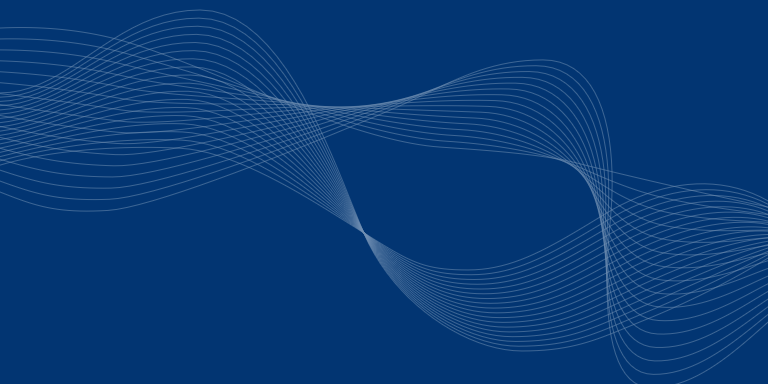
Give the GLSL for this background, as a Shadertoy shader.

```glsl
// Two ribbons of fine pale strands weaving across a flat deep blue field.
// Each strand is a chain of cubic curves blended between two edge curves,
// so the strands fan out, pinch together and cross like a twisted veil.

const vec3 FIELD_BLUE = vec3(0.006, 0.209, 0.446);
const vec3 STRAND_PALE = vec3(0.44, 0.56, 0.70);
const float STRAND_WIDTH = 0.0014;   // in canvas heights
const int NODES = 7;
const int CURVE_STEPS = 20;

// Edge nodes: position in xy, tangent handle in zw, in canvas heights.
const vec4 WAVE_OUTER[NODES] = vec4[NODES](
    vec4(0.000, 0.758, 0.182, 0.000),
    vec4(0.521, 0.974, 0.221, 0.000),
    vec4(0.948, 0.392, 0.078, -0.182),
    vec4(1.359, 0.086, 0.143, 0.000),
    vec4(1.680, 0.167, 0.117, 0.047),
    vec4(2.000, 0.328, 0.089, 0.055),
    vec4(2.200, 0.450, 0.089, 0.050));
const vec4 WAVE_INNER[NODES] = vec4[NODES](
    vec4(0.000, 0.570, 0.130, 0.039),
    vec4(0.469, 0.614, 0.156, -0.008),
    vec4(0.950, 0.392, 0.117, -0.073),
    vec4(1.219, 0.297, 0.120, 0.000),
    vec4(1.576, 0.443, 0.141, 0.086),
    vec4(2.000, 0.477, 0.130, -0.073),
    vec4(2.200, 0.400, 0.100, -0.060));
const vec4 FOLD_UPPER[NODES] = vec4[NODES](
    vec4(0.000, 0.927, 0.104, 0.005),
    vec4(0.339, 0.888, 0.117, -0.036),
    vec4(0.760, 0.724, 0.117, -0.047),
    vec4(1.146, 0.617, 0.117, -0.008),
    vec4(1.500, 0.576, 0.091, -0.023),
    vec4(1.750, 0.516, 0.091, -0.021),
    vec4(2.000, 0.461, 0.078, -0.016));
const vec4 FOLD_LOWER[NODES] = vec4[NODES](
    vec4(0.000, 0.500, 0.091, -0.036),
    vec4(0.281, 0.452, 0.135, 0.008),
    vec4(1.029, 0.719, 0.130, 0.057),
    vec4(1.414, 0.844, 0.156, 0.000),
    vec4(1.589, 0.422, -0.021, -0.221),
    vec4(1.698, -0.010, 0.117, 0.000),
    vec4(2.000, 0.161, 0.078, 0.068));

float segmentDistance(vec2 p, vec2 a, vec2 b) {
    vec2 ab = b - a;
    float h = clamp(dot(p - a, ab) / max(dot(ab, ab), 1e-9), 0.0, 1.0);
    return length(p - a - h * ab);
}

vec2 cubicPoint(vec2 a, vec2 b, vec2 c, vec2 d, float t) {
    float s = 1.0 - t;
    return s * s * (s * a + 3.0 * t * b) + t * t * (3.0 * s * c + t * d);
}

// Distance to the curve joining two nodes; skipped when p is out of reach.
float curveDistance(vec2 p, vec4 start, vec4 end, float reach) {
    vec2 a = start.xy, b = start.xy + start.zw;
    vec2 c = end.xy - end.zw, d = end.xy;
    vec2 low = min(min(a, b), min(c, d)) - reach;
    vec2 high = max(max(a, b), max(c, d)) + reach;
    if (any(lessThan(p, low)) || any(greaterThan(p, high))) return 1e3;

    float nearest = 1e3;
    vec2 previous = a;
    for (int i = 1; i <= CURVE_STEPS; i++) {
        vec2 next = cubicPoint(a, b, c, d, float(i) / float(CURVE_STEPS));
        nearest = min(nearest, segmentDistance(p, previous, next));
        previous = next;
    }
    return nearest;
}

// Antialiased stroke that fades instead of thinning below one pixel.
float strokeCoverage(float dist, float width, float pixel) {
    float halfWidth = 0.5 * max(width, pixel);
    float edge = clamp((halfWidth + 0.5 * pixel - dist) / pixel, 0.0, 1.0);
    return edge * min(width / pixel, 1.0);
}

// Combined coverage of all strands between two edge curves.
float ribbon(vec2 p, vec4 edgeA[NODES], vec4 edgeB[NODES], int strands, float pixel) {
    float clear = 1.0;
    float reach = STRAND_WIDTH + pixel;
    for (int i = 0; i < strands; i++) {
        float blend = float(i) / float(strands - 1);
        float dist = 1e3;
        for (int k = 0; k < NODES - 1; k++) {
            vec4 start = mix(edgeA[k], edgeB[k], blend);
            vec4 end = mix(edgeA[k + 1], edgeB[k + 1], blend);
            dist = min(dist, curveDistance(p, start, end, reach));
        }
        clear *= 1.0 - strokeCoverage(dist, STRAND_WIDTH, pixel);
    }
    return 1.0 - clear;
}

void mainImage(out vec4 fragColor, in vec2 fragCoord) {
    float pixel = 1.0 / iResolution.y;
    vec2 p = fragCoord * pixel;

    float wave = ribbon(p, WAVE_OUTER, WAVE_INNER, 18, pixel);
    float fold = ribbon(p, FOLD_UPPER, FOLD_LOWER, 16, pixel);
    float coverage = 1.0 - (1.0 - wave) * (1.0 - fold);

    fragColor = vec4(mix(FIELD_BLUE, STRAND_PALE, coverage), 1.0);
}
```
